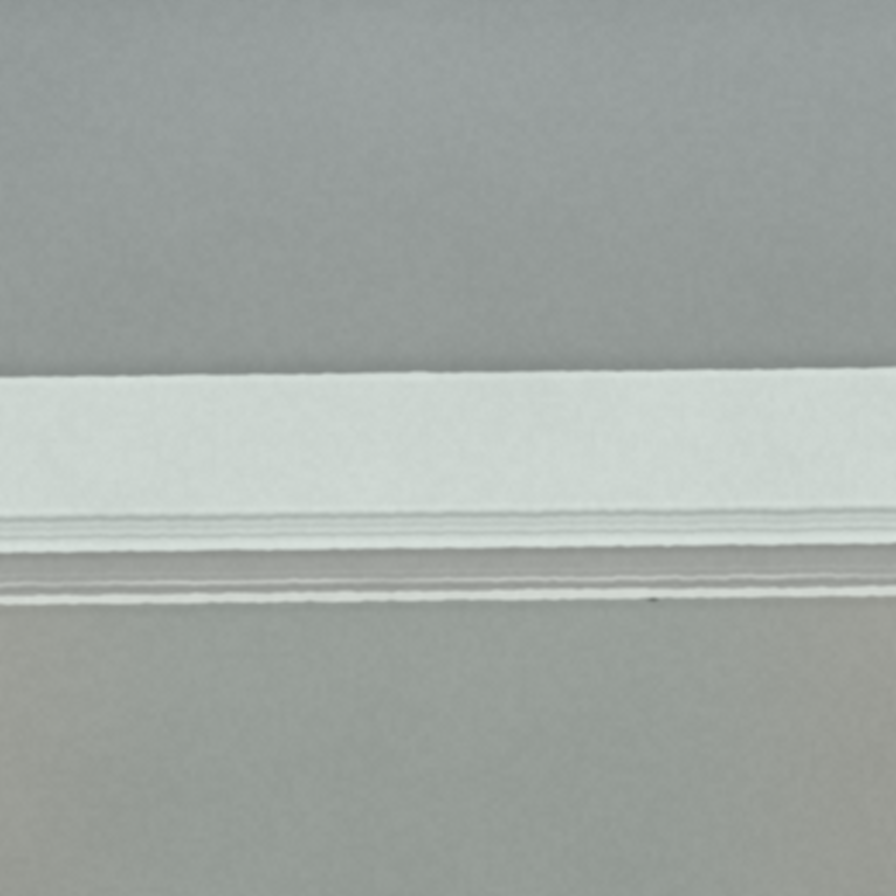
Give the GLSL for this texture, as a three.js fragment shader.

```glsl
// Draws a pale moulding strip with fine grooves running across a soft grey wall.
varying vec2 vUv;

float hash(vec2 p) {
  vec3 q = fract(vec3(p.xyx) * 0.1031);
  q += dot(q, q.yzx + 33.33);
  return fract((q.x + q.y) * q.z);
}

float noise(vec2 p) {
  vec2 cell = floor(p);
  vec2 f = fract(p);
  f = f * f * (3.0 - 2.0 * f);
  float low = mix(hash(cell), hash(cell + vec2(1.0, 0.0)), f.x);
  float high = mix(hash(cell + vec2(0.0, 1.0)), hash(cell + vec2(1.0)), f.x);
  return mix(low, high, f.y);
}

float fbm(vec2 p) {
  float sum = 0.0;
  float weight = 0.5;
  for (int i = 0; i < 4; i++) {
    sum += weight * (noise(p) - 0.5);
    p = p * 2.03 + 17.3;
    weight *= 0.5;
  }
  return sum;
}

// Soft step that rises through an edge.
float rise(float h, float edge, float softness) {
  return smoothstep(edge - softness, edge + softness, h);
}

// Soft horizontal line with a bell-shaped profile.
float line(float h, float center, float width) {
  float d = (h - center) / width;
  return exp(-d * d);
}

// Small irregularity along an edge; each seed gives its own shape.
float wobble(float x, float seed) {
  return 0.0022 * fbm(vec2(x * 24.0, seed)) + 0.0018 * (noise(vec2(x * 110.0, seed)) - 0.5);
}

vec3 upperWall(vec2 uv, float h) {
  vec3 color = mix(vec3(0.575, 0.600, 0.588), vec3(0.598, 0.626, 0.622), rise(h, 0.78, 0.2));
  color -= 0.025 * rise(uv.y, 0.99, 0.05);
  color -= 0.018 * (1.0 - smoothstep(0.0, 0.32, length(uv - vec2(0.0, 1.0))));
  return color - 0.055 * line(h, 0.584, 0.016);
}

vec3 lowerWall(vec2 uv) {
  vec3 cool = vec3(0.584, 0.610, 0.588);
  vec3 warm = vec3(0.606, 0.608, 0.580);
  float sides = smoothstep(0.22, 0.55, abs(uv.x - 0.48));
  vec3 color = mix(cool, warm, 0.75 * sides);
  return color + 0.012 * smoothstep(0.1, 0.32, uv.y);
}

// Pale face with its shallow upper groove and bright lower lip.
vec3 paleFace(float x, float h) {
  vec3 color = vec3(0.800, 0.835, 0.815);
  color += 0.025 * line(h, 0.579, 0.004);
  color += 0.020 * line(h, 0.434, 0.004);
  float groove = h - wobble(x, 3.7);
  color -= 0.125 * line(groove, 0.425, 0.0045);
  color -= 0.055 * line(groove, 0.415, 0.004);
  color -= 0.070 * line(groove, 0.405, 0.0035);
  return color + 0.035 * line(h, 0.394, 0.005);
}

// Shaded recess with thin ridges near its base.
vec3 recess(float x, float h) {
  vec3 color = vec3(0.618, 0.632, 0.614);
  color -= 0.055 * line(h, 0.385, 0.006);
  float ridge = h - wobble(x, 8.2);
  float patchy = 0.6 + 0.8 * noise(vec2(x * 14.0, 4.0));
  color += 0.095 * patchy * line(ridge, 0.353, 0.0032);
  color -= 0.030 * line(ridge, 0.346, 0.003);
  return color + 0.020 * line(ridge, 0.363, 0.003);
}

void main() {
  vec2 uv = vUv;
  float h = uv.y - 0.0105 * (uv.x - 0.5);

  // Stack the layers from the lower wall upwards.
  vec3 color = lowerWall(uv);
  color -= 0.025 * line(h, 0.324, 0.007);
  vec3 lip = vec3(0.815, 0.838, 0.815);
  color = mix(color, lip, rise(h, 0.3300 + wobble(uv.x, 1.3), 0.0035));
  color = mix(color, recess(uv.x, h), rise(h, 0.3405 + wobble(uv.x, 5.1), 0.0035));
  color = mix(color, paleFace(uv.x, h), rise(h, 0.3885 + wobble(uv.x, 9.4), 0.0035));
  color = mix(color, upperWall(uv, h), rise(h, 0.5845 + wobble(uv.x, 12.6), 0.0035));

  // Small dark fleck below the lip.
  vec2 fleck = (uv - vec2(0.729, 0.331)) / vec2(0.006, 0.003);
  color -= 0.16 * exp(-dot(fleck, fleck));

  // Broad mottling and fine grain.
  color += 0.022 * fbm(uv * vec2(7.0, 9.0));
  color += 0.018 * (noise(uv * 130.0) - 0.5);
  color += 0.010 * (noise(uv * 260.0 + 31.0) - 0.5);

  gl_FragColor = vec4(color, 1.0);
}
```
